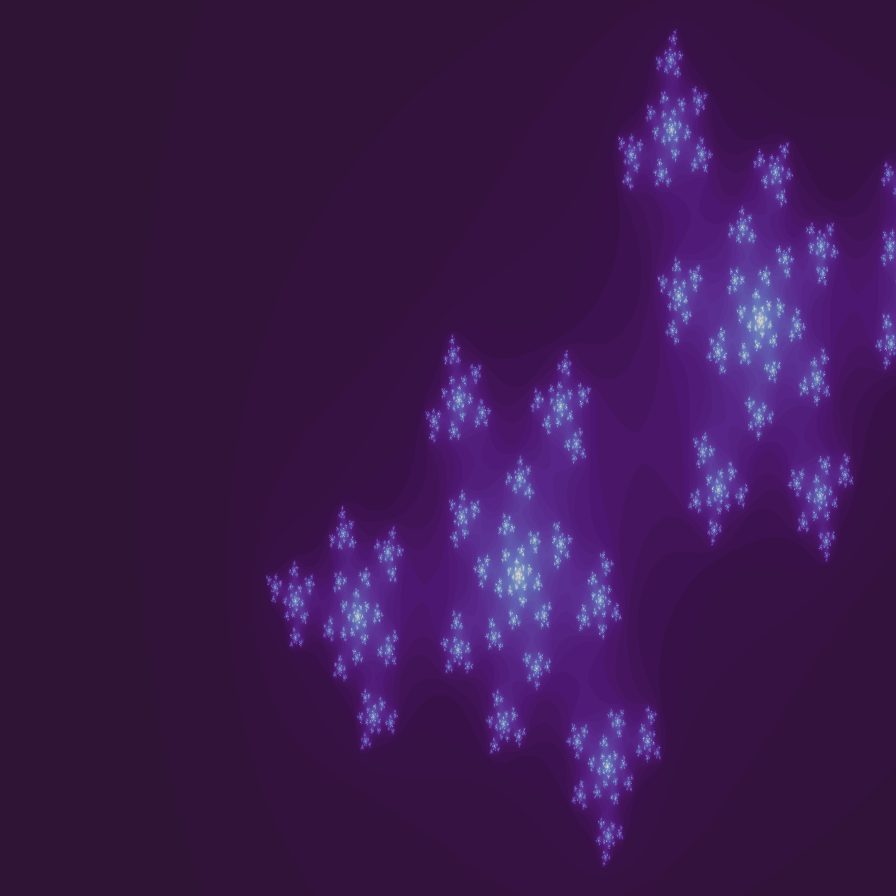
Reproduce this background procedurally as a Shadertoy shader.

```glsl
// Dusty Julia set glowing in violet, blue and white on dark plum.

const float MAX_STEPS = 100.0;

// Cyclic ramp: plum, violet, blue, white, sand, red, plum.
vec3 twilight(float t) {
    vec3 ramp[15] = vec3[15](
        vec3(.183, .077, .212), vec3(.225, .068, .285), vec3(.300, .090, .440),
        vec3(.350, .160, .550), vec3(.369, .255, .625), vec3(.380, .360, .690),
        vec3(.405, .460, .730), vec3(.465, .565, .752), vec3(.565, .665, .775),
        vec3(.720, .765, .810), vec3(.880, .850, .880), vec3(.790, .620, .530),
        vec3(.700, .380, .330), vec3(.440, .130, .300), vec3(.185, .078, .215));
    // The dark half has finer spacing than the warm half.
    float x = t < .5 ? t * 20.0 : 10.0 + (t - .5) * 8.0;
    int i = int(min(x, 13.0));
    return mix(ramp[i], ramp[i + 1], x - float(i));
}

// Number of steps of z*z + c before the point leaves the radius 2.
float escapeSteps(vec2 z) {
    const vec2 c = vec2(-.6295, -.5568);
    float steps = 0.0;
    for (; steps < MAX_STEPS; steps++) {
        if (dot(z, z) > 4.0) break;
        z = vec2(z.x * z.x - z.y * z.y, 2.0 * z.x * z.y) + c;
    }
    return steps;
}

void mainImage(out vec4 fragColor, in vec2 fragCoord) {
    vec3 color = vec3(0);

    // Average a 2 x 2 grid of samples to soften the dust and band edges.
    for (int k = 0; k < 4; k++) {
        vec2 offset = (vec2(k % 2, k / 2) - .5) * .5;
        vec2 uv = (fragCoord + offset) / iResolution.xy;
        // A wide view squeezed into the canvas, shifted to the left.
        vec2 z = (uv * 2.0 - 1.0) * vec2(16.0 / 9.0, 1.0) - vec2(.76, 0);
        color += twilight(escapeSteps(z) / MAX_STEPS);
    }
    fragColor = vec4(color / 4.0, 1.0);
}
```
